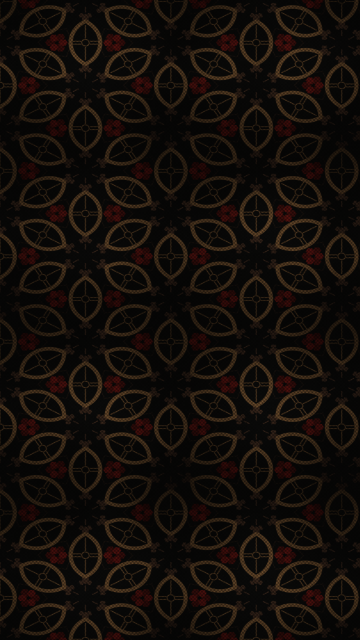
A Shadertoy shader for this pattern:

```glsl
// Dark woven ornament: rosettes on a widened hexagonal lattice, gold lenses
// between neighbours and red flowers in the gaps. Each point is folded into
// one lattice wedge, drawn with distance functions, then hatched and lit.

const float PI = 3.14159265;
const float COLUMN = 0.2373;        // rosette spacing, in canvas widths
const float HEX = 0.8660254;        // column to row ratio of a regular lattice
const float THREADS = 24.0;         // hatch threads per rosette spacing
const float LENS_HALF_LENGTH = 0.25;
const float LENS_HALF_WIDTH = 0.15;
const float BAND = 0.021;           // half width of the lens outline
const float THIN = 0.006;           // half width of fine lines
const vec2 LIGHT_PEAK = vec2(0.55, 0.38);

const vec3 GROUND = vec3(0.022, 0.021, 0.018);
const vec3 SHEEN = vec3(0.020, 0.021, 0.021);
const vec3 GOLD = vec3(0.29, 0.205, 0.12);
const vec3 BROWN = vec3(0.155, 0.105, 0.075);
const vec3 SHADOW = vec3(0.070, 0.052, 0.040);
const vec3 RED = vec3(0.25, 0.055, 0.045);
const vec3 DEEP_RED = vec3(0.17, 0.042, 0.034);

float hash(vec2 p) {
    p = fract(p * vec2(0.1031, 0.1137));
    p += dot(p, p.yx + 33.3);
    return fract((p.x + p.y) * p.x * 7.13);
}

float noise(vec2 p) {
    vec2 i = floor(p), f = fract(p);
    f = f * f * (3.0 - 2.0 * f);
    return mix(mix(hash(i), hash(i + vec2(1, 0)), f.x),
               mix(hash(i + vec2(0, 1)), hash(i + vec2(1, 1)), f.x), f.y);
}

float segment(vec2 p, vec2 a, vec2 b) {
    vec2 ab = b - a;
    return length(p - a - ab * clamp(dot(p - a, ab) / dot(ab, ab), 0.0, 1.0));
}

// Elongated hexagon with its long axis along dir
float petal(vec2 p, vec2 dir, vec2 size) {
    vec2 q = abs(vec2(dot(p, dir), dot(p, vec2(-dir.y, dir.x))));
    return max(q.y - size.y, q.x * HEX + q.y * 0.5 - size.x);
}

float lens(vec2 p) {
    float reach = LENS_HALF_LENGTH * LENS_HALF_LENGTH / LENS_HALF_WIDTH;
    float radius = 0.5 * (reach + LENS_HALF_WIDTH);
    return length(vec2(abs(p.x) + radius - LENS_HALF_WIDTH, p.y)) - radius;
}

// Offset from the nearest rosette, folded to a wedge along a neighbour axis
vec2 foldLattice(vec2 p) {
    vec2 cell = vec2(2.0 * HEX, 1.0);
    vec2 a = mod(p + vec2(0.5 * cell.x, 0.0), cell) - 0.5 * cell;
    vec2 b = mod(p + vec2(0.0, 0.5), cell) - 0.5 * cell;
    vec2 d = dot(a, a) < dot(b, b) ? a : b;
    float angle = abs(mod(atan(d.x, d.y) + PI / 6.0, PI / 3.0) - PI / 6.0);
    return length(d) * vec2(sin(angle), cos(angle));
}

float cover(float d, float aa) {
    return smoothstep(aa, -aa, d);
}

void mainImage(out vec4 fragColor, in vec2 fragCoord) {
    vec2 p = vec2(fragCoord.x, iResolution.y - fragCoord.y) / (iResolution.x * COLUMN);
    float aa = 0.7 / (iResolution.x * COLUMN);
    vec2 k = foldLattice(p * vec2(HEX, 1.0));
    vec2 l = k - vec2(0.0, 0.5);                  // from lens centre
    vec2 m = k - vec2(0.5 / sqrt(3.0), 0.5);      // from flower centre
    vec2 toRosette = vec2(-0.5, -HEX);
    vec2 diagonal = -toRosette.yx * vec2(-1.0, 1.0);

    // Fine diagonal hatch and broad smoky light, two columns per light period
    vec2 thread = p * THREADS;
    float hatch = 0.5 + 0.5 * sin(thread.x * 2.0 * PI) * sin(thread.y * 2.0 * PI);
    vec2 wave = cos(2.0 * PI * (0.5 * p - LIGHT_PEAK));
    float light = 0.82 + 0.13 * wave.x + 0.19 * wave.y + 0.22 * (noise(p * 2.3) - 0.5);
    float weave = mix(0.62, 1.15, hatch);

    vec3 col = GROUND + SHEEN * max(light - 0.72, 0.0) * 1.4;
    col *= 0.9 + 0.2 * hatch;

    // Faint chevrons around each flower
    vec2 tip = -vec2(0.5, HEX) * 0.19;
    float chevron = segment(m, tip, vec2(-0.13, -0.07)) - THIN;
    col = mix(col, SHADOW * weave * light, cover(chevron, aa));

    // Rosette: short spokes and a bud on each axis
    float spokes = segment(k, vec2(0.0, 0.085), vec2(0.0, 0.14));
    spokes = min(spokes, segment(k, diagonal.yx * 0.11, diagonal.yx * 0.18));
    float bud = petal(k - vec2(0.0, 0.215), vec2(0, 1), vec2(0.046, 0.034));
    bud = min(bud, petal(k - vec2(0.043, 0.178), vec2(0.5, HEX), vec2(0.025, 0.017)));
    col = mix(col, BROWN * weave * light, cover(min(bud, spokes - THIN), aa));

    // Lens: hatched outline, axis line, paired crossbars and centre ring
    float outline = abs(lens(l)) - BAND;
    float axis = segment(l, vec2(0.0, -0.055), vec2(0.0, -0.20)) - THIN;
    float bars = segment(vec2(l.x, abs(l.y)), vec2(0.048, 0.017), vec2(0.125, 0.017)) - THIN;
    float ring = abs(length(l) - 0.038) - THIN;
    col = mix(col, GOLD * weave * light, cover(outline, aa));
    col = mix(col, GOLD * 0.82 * weave * light, cover(min(axis, min(bars, ring)), aa));

    // Flower: bright petals face lenses, deep ones face rosettes
    float bright = petal(m + vec2(0.062, 0.0), vec2(1, 0), vec2(0.040, 0.036));
    float deep = petal(m - toRosette * 0.068, toRosette, vec2(0.044, 0.039));
    col = mix(col, DEEP_RED * weave * light, cover(deep, aa));
    col = mix(col, RED * weave * light, cover(bright, aa));

    // Worn thread grain
    col *= 0.93 + 0.14 * hash(floor(thread * 2.0));
    fragColor = vec4(col, 1.0);
}
```
